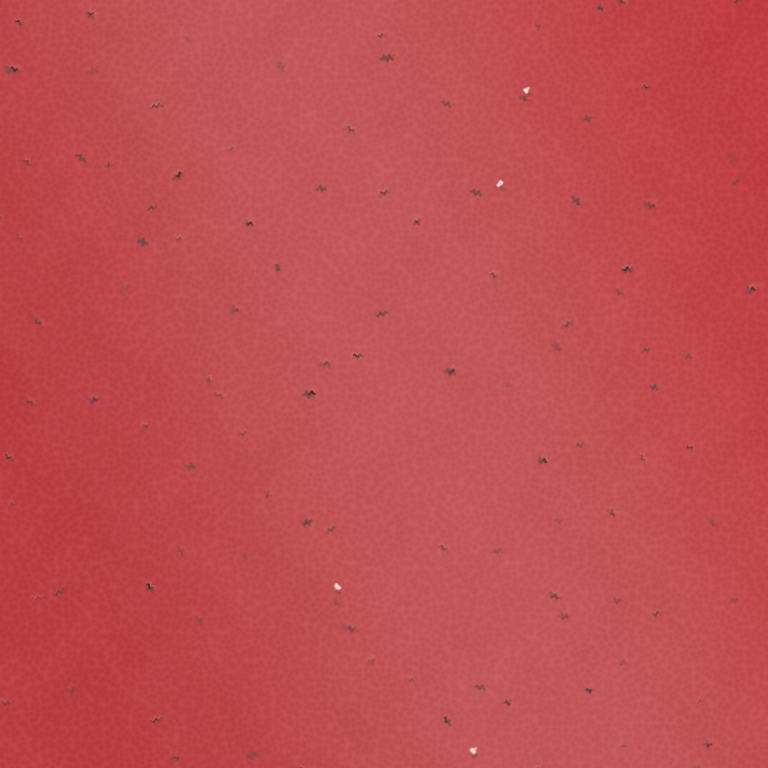
Write a WebGL 2 fragment shader that draws this texture.

```glsl
#version 300 es
precision highp float;

uniform vec2 u_resolution;
out vec4 fragColor;

// Paint and sheen
const vec3 SHEEN_COLOR = vec3(0.765, 0.345, 0.352);
const vec3 LEFT_COLOR = vec3(0.728, 0.247, 0.262);
const vec3 RIGHT_COLOR = vec3(0.755, 0.245, 0.262);
const float SHEEN_BOTTOM = 0.74;
const float SHEEN_TOP = 0.37;
const vec2 SHEEN_FALLOFF = vec2(0.04, 0.60);

// Surface grain
const float GRAIN_CELLS = 135.0;
const float GRAIN_STRENGTH = 0.045;
const float MOTTLE_STRENGTH = 0.004;

// Chips and bright specks
const float CHIP_CELLS = 14.0;
const float CHIP_DENSITY = 0.52;
const vec2 CHIP_MIN = vec2(0.0045, 0.0028);
const vec2 CHIP_MAX = vec2(0.0100, 0.0052);
const float CHIP_TILT = -0.25;
const float CHIP_TILT_SPREAD = 1.5;
const vec3 CHIP_COLOR = vec3(0.47, 0.29, 0.28);
const vec3 CORE_COLOR = vec3(0.27, 0.13, 0.13);
const vec3 RIM_COLOR = vec3(0.80, 0.47, 0.46);
const float SPECK_CELLS = 9.0;
const float SPECK_DENSITY = 0.08;
const float SPECK_RADIUS = 0.0062;
const vec3 SPECK_COLOR = vec3(0.93, 0.84, 0.82);

vec4 hash4(vec2 cell, float seed) {
    vec4 h = fract(vec4(cell.xyx, seed) * vec4(0.1031, 0.1030, 0.0973, 0.1099));
    h += dot(h, h.wzxy + 33.33);
    return fract((h.xxyz + h.yzzw) * h.zywx);
}

// Distance to the nearest scattered point
float cellular(vec2 p) {
    vec2 base = floor(p);
    float nearest = 2.0;
    for (int y = -1; y <= 1; y++)
    for (int x = -1; x <= 1; x++) {
        vec2 cell = base + vec2(x, y);
        nearest = min(nearest, distance(p, cell + hash4(cell, 3.0).xy));
    }
    return nearest;
}

float mottle(vec2 p) {
    return sin(p.x * 31.0 + 2.0 * sin(p.y * 23.0))
         + sin(p.y * 57.0 + 2.0 * sin(p.x * 43.0)) * 0.7
         + sin((p.x + p.y) * 97.0 + 2.0 * sin(p.y * 71.0)) * 0.5;
}

float softEllipse(vec2 p, vec2 radii) {
    return 1.0 - smoothstep(0.4, 1.3, length(p / radii));
}

vec3 paint(vec2 uv) {
    float offset = uv.x - mix(SHEEN_BOTTOM, SHEEN_TOP, uv.y);
    vec3 edge = mix(LEFT_COLOR, RIGHT_COLOR, smoothstep(-0.2, 0.2, offset));
    vec3 color = mix(SHEEN_COLOR, edge, smoothstep(SHEEN_FALLOFF.x, SHEEN_FALLOFF.y, abs(offset)));
    float grain = (cellular(uv * GRAIN_CELLS) - 0.46) * GRAIN_STRENGTH;
    return color + (grain + mottle(uv) * MOTTLE_STRENGTH) * vec3(0.8, 1.0, 1.0);
}

// Ragged grey chips with a dark core and a faint pale rim
vec3 addChips(vec3 color, vec2 uv) {
    vec2 base = floor(uv * CHIP_CELLS);
    for (int y = -1; y <= 1; y++)
    for (int x = -1; x <= 1; x++) {
        vec2 cell = base + vec2(x, y);
        vec4 place = hash4(cell, 11.0);
        vec4 form = hash4(cell, 29.0);
        if (place.z > CHIP_DENSITY) continue;
        vec2 p = uv - (cell + place.xy) / CHIP_CELLS;
        float angle = CHIP_TILT + (form.x - 0.5) * CHIP_TILT_SPREAD;
        float c = cos(angle), s = sin(angle);
        p = mat2(c, -s, s, c) * p;
        p += 0.0014 * sin(p.yx * 850.0 + form.yz * 40.0);
        vec2 radii = mix(CHIP_MIN, CHIP_MAX, form.yz);
        float strength = mix(0.22, 0.95, place.w);
        vec2 shift = (form.zw - 0.5) * radii;
        float rim = softEllipse(p - vec2(shift.x, radii.y * 1.1), radii * vec2(1.1, 0.8));
        float core = softEllipse(p - shift, radii * vec2(0.55, 0.5));
        color = mix(color, RIM_COLOR, rim * 0.4 * form.w);
        color = mix(color, CHIP_COLOR, softEllipse(p, radii) * strength);
        color = mix(color, CORE_COLOR, core * strength * form.w);
    }
    return color;
}

vec3 addSpecks(vec3 color, vec2 uv) {
    vec2 base = floor(uv * SPECK_CELLS);
    for (int y = -1; y <= 1; y++)
    for (int x = -1; x <= 1; x++) {
        vec2 cell = base + vec2(x, y);
        vec4 h = hash4(cell, 47.0);
        if (h.z > SPECK_DENSITY) continue;
        vec2 p = uv - (cell + h.xy) / SPECK_CELLS;
        p += 0.001 * sin(p.yx * 700.0 + h.w * 30.0);
        float radius = SPECK_RADIUS * mix(0.65, 1.1, h.w);
        color = mix(color, CHIP_COLOR, 0.5 * softEllipse(p + vec2(-0.002, 0.007), vec2(radius, radius * 0.7)));
        color = mix(color, SPECK_COLOR, softEllipse(p, vec2(radius)));
    }
    return color;
}

void main() {
    vec2 uv = gl_FragCoord.xy / u_resolution;
    vec3 color = addSpecks(addChips(paint(uv), uv), uv);
    fragColor = vec4(color, 1.0);
}
```
